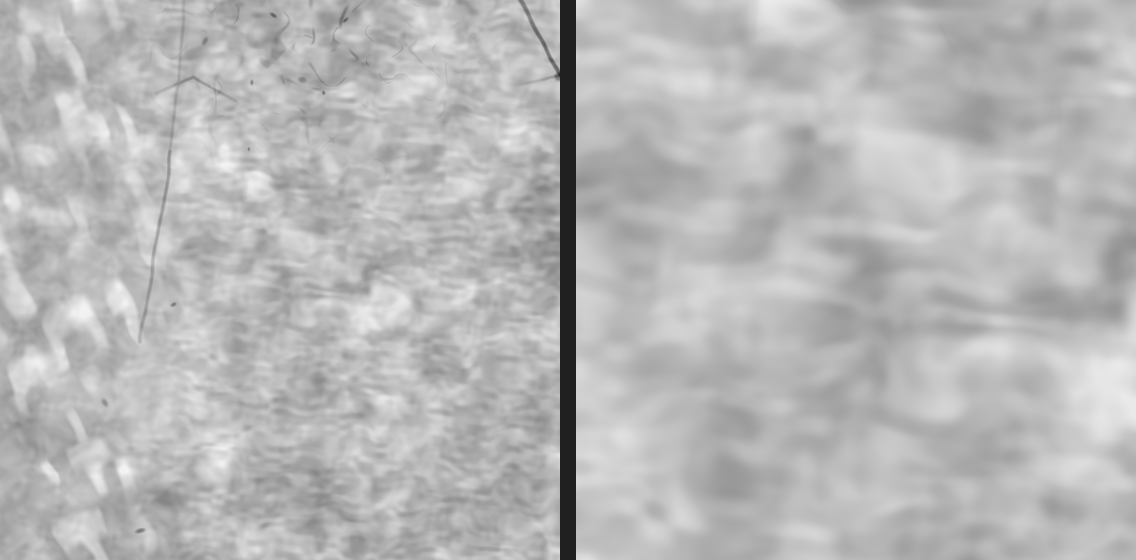
Left, the full canvas; right, a detail of the centre.
This texture is drawn by a WebGL 2 fragment shader. Its source:

```glsl
#version 300 es
precision highp float;

uniform vec2 u_resolution;
out vec4 fragColor;

#define BASE_TONE 0.700
#define CLOUD_GAIN 0.10
#define MOTTLE_GAIN 0.13
#define GRAIN_GAIN 0.15
#define FIBRE_GAIN 0.12
#define STREAK_GAIN 0.17
#define VEIN_DEPTH 0.15
#define CRACK_DEPTH 0.20
#define SPECK_DEPTH 0.30
#define SPECK_COUNT 10

float hash(vec2 cell) {
    vec3 q = fract(vec3(cell.xyx) * vec3(0.1031, 0.1030, 0.0973));
    q += dot(q, q.yzx + 33.33);
    return fract((q.x + q.y) * q.z);
}

// Value noise in 0..1 with quintic easing
float noise(vec2 p) {
    vec2 i = floor(p), f = fract(p);
    vec2 w = f * f * f * (f * (f * 6.0 - 15.0) + 10.0);
    float low = mix(hash(i), hash(i + vec2(1, 0)), w.x);
    float high = mix(hash(i + vec2(0, 1)), hash(i + vec2(1, 1)), w.x);
    return mix(low, high, w.y);
}

float centred(vec2 p) { return noise(p + 71.0) - 0.5; }

vec2 turn(vec2 p, float angle) {
    float c = cos(angle), s = sin(angle);
    return vec2(c * p.x - s * p.y, s * p.x + c * p.y);
}

// Soft stroke from a to b, fading by the factor fade at b
float stroke(vec2 p, vec2 a, vec2 b, float width, float fade) {
    vec2 ab = b - a;
    float t = clamp(dot(p - a, ab) / dot(ab, ab), 0.0, 1.0);
    float d = length(p - a - ab * t);
    return (1.0 - smoothstep(0.2 * width, width, d)) * mix(1.0, fade, t);
}

// Thin wandering lines along the mid level of a noise field
float veins(vec2 p, float scale) {
    float level = abs(noise(p * scale) - 0.5);
    float gaps = smoothstep(0.45, 0.75, noise(p * scale * 1.7 + 19.0));
    return (1.0 - smoothstep(0.01, 0.07, level)) * gaps;
}

// Small dark spots, every other one gathered near the top
float specks(vec2 p) {
    float ink = 0.0;
    for (int k = 0; k < SPECK_COUNT; k++) {
        float id = float(k);
        vec2 centre = vec2(hash(vec2(id, 3.7)), hash(vec2(id, 9.1)));
        if (k % 2 == 0) centre = vec2(0.43, 0.83) + centre * vec2(0.22, 0.17);
        float radius = mix(0.004, 0.010, hash(vec2(id, 15.3)));
        vec2 d = turn(p - centre, 0.3 * id) * vec2(0.8, 1.3);
        float strength = mix(0.5, 1.0, hash(vec2(id, 22.9)));
        ink = max(ink, strength * (1.0 - smoothstep(0.2, 1.0, length(d) / radius)));
    }
    return ink;
}

void main() {
    vec2 p = gl_FragCoord.xy / u_resolution;
    vec2 wobble = vec2(centred(p * 22.0), centred(p * 22.0 + 40.0));
    vec2 q = p + 0.014 * wobble;
    float leftSide = 1.0 - smoothstep(0.20, 0.36, p.x + 0.08 * centred(p * 6.0));

    // Broad light and shade
    float tone = BASE_TONE;
    tone += 0.045 * exp(-5.0 * dot(p - vec2(0.45, 0.62), p - vec2(0.45, 0.62)));
    tone -= 0.035 * smoothstep(0.65, 1.0, p.x) * (1.0 - smoothstep(0.65, 0.9, p.y));
    tone += CLOUD_GAIN * centred(turn(q, 0.5) * 5.0);
    tone += MOTTLE_GAIN * centred(turn(q, -0.4) * 14.0);

    // Grain, drawn out sideways except on the left
    tone += GRAIN_GAIN * centred(turn(q, 0.6) * 31.0) * mix(1.0, 0.7, leftSide);
    float fibre = centred(turn(q, 0.06) * vec2(42.0, 100.0));
    tone += FIBRE_GAIN * fibre * (1.0 - 0.75 * leftSide);
    tone += 0.07 * centred(turn(q, 0.9) * 85.0);

    // Pale slanting flecks on the left
    vec2 slant = turn(q, -0.38);
    float flecks = noise(slant * vec2(42.0, 17.0) + 5.0);
    tone += STREAK_GAIN * leftSide * (smoothstep(0.45, 0.95, flecks) - 0.15);

    // Sparse pale patches
    float patches = noise(q * vec2(13.0, 18.0) + 90.0);
    tone += 0.09 * smoothstep(0.75, 0.98, patches);

    // Fine dark veins gathered at the top
    vec2 fromTop = (p - vec2(0.56, 0.94)) / vec2(0.24, 0.20);
    float veined = exp(-dot(fromTop, fromTop));
    tone -= VEIN_DEPTH * veined * max(veins(q, 17.0), 0.8 * veins(turn(q, 0.8), 29.0));
    tone -= 0.03 * veined;

    // Long crack with a faint upper part and a side fork
    vec2 c = p + 0.006 * wobble;
    float crack = stroke(c, vec2(0.306, 0.73), vec2(0.250, 0.39), 0.0050, 0.6);
    crack = max(crack, 0.45 * stroke(c, vec2(0.306, 0.73), vec2(0.330, 1.0), 0.0045, 0.7));
    crack = max(crack, 0.8 * stroke(c, vec2(0.345, 0.864), vec2(0.280, 0.835), 0.0045, 0.4));
    crack = max(crack, 0.8 * stroke(c, vec2(0.345, 0.864), vec2(0.420, 0.820), 0.0045, 0.4));
    tone -= CRACK_DEPTH * crack;

    // Dark stem running into the right edge
    float stem = stroke(c, vec2(0.998, 0.863), vec2(0.925, 1.01), 0.0060, 0.8);
    stem = max(stem, 0.5 * stroke(c, vec2(0.998, 0.863), vec2(0.93, 0.85), 0.0045, 0.1));
    float knot = 1.0 - smoothstep(0.003, 0.011, length(p - vec2(0.998, 0.863)));
    tone -= 0.34 * stem + 0.25 * knot;

    tone -= SPECK_DEPTH * specks(q);
    fragColor = vec4(vec3(clamp(tone, 0.05, 0.95)), 1.0);
}
```
